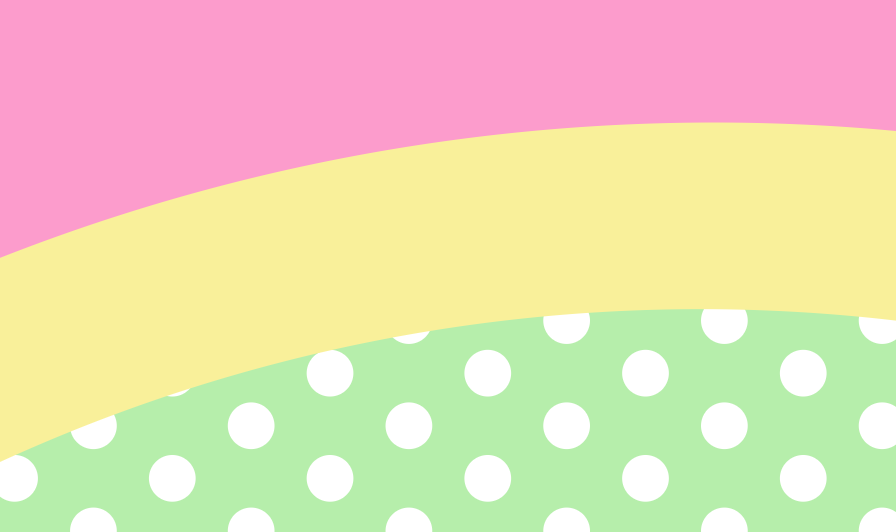
This background is drawn by a WebGL 1 fragment shader. Its source:

```glsl
precision highp float;

// Two broad curved hills under a flat pink sky: a plain yellow band and,
// in front of it, a green hill with a staggered pattern of white dots.
// Hills are large discs and dots a folded lattice, all in canvas heights.

uniform vec2 u_resolution;

const vec3 PINK = vec3(0.99, 0.61, 0.80);
const vec3 YELLOW = vec3(0.978, 0.943, 0.602);
const vec3 GREEN = vec3(0.714, 0.934, 0.672);
const vec3 WHITE = vec3(1.0);

// Signed distance to a disc whose highest point is the apex
float hillDistance(vec2 p, vec2 apex, float radius) {
    return length(p - apex + vec2(0.0, radius)) - radius;
}

// Offset from p to the nearest point of a rectangular grid
vec2 gridOffset(vec2 p, vec2 cell) {
    return (fract(p / cell + 0.5) - 0.5) * cell;
}

// Signed distance to dots at the corners and centre of every cell
float dotDistance(vec2 p, vec2 cell, float radius) {
    float corner = length(gridOffset(p, cell));
    float centre = length(gridOffset(p + 0.5 * cell, cell));
    return min(corner, centre) - radius;
}

// Antialiased coverage of a shape over one pixel
float coverage(float dist, float pixel) {
    return clamp(0.5 - dist / pixel, 0.0, 1.0);
}

void main() {
    float pixel = 1.0 / u_resolution.y;
    vec2 p = gl_FragCoord.xy * pixel;

    // Hill shapes
    float backHill = hillDistance(p, vec2(1.342, 0.7697), 3.6667);
    float frontHill = hillDistance(p, vec2(1.3158, 0.4189), 3.1568);

    // Dotted surface of the front hill
    vec2 dotOrigin = vec2(1.0651, 0.3974);
    float dots = dotDistance(p - dotOrigin, vec2(0.2965, 0.1977), 0.0439);
    vec3 dotted = mix(GREEN, WHITE, coverage(dots, pixel));

    // Layers from back to front
    vec3 color = mix(PINK, YELLOW, coverage(backHill, pixel));
    color = mix(color, dotted, coverage(frontHill, pixel));
    gl_FragColor = vec4(color, 1.0);
}
```
